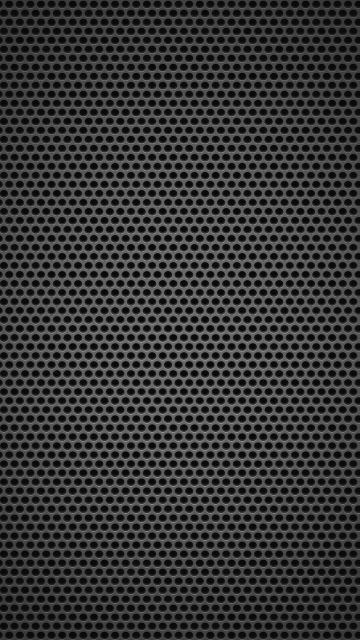
This texture is drawn by a Shadertoy shader. Its source:

```glsl
const float COLUMNS = 34.0;
const float ROWS = 71.0;
const float FIRST_HOLE = 0.87;     // centre of the first hole, in columns
const vec3 HOLE_COLOR = vec3(0.04);
const vec3 WALL_COLOR = vec3(0.17);
const vec3 METAL_EDGE = vec3(0.2);
const vec3 METAL_CENTER = vec3(0.415);

float hash(vec2 p) {
    return fract(sin(dot(p, vec2(127.1, 311.7))) * 43758.5453);
}

// Coverage of a disc with a softened edge
float disc(vec2 p, float radius, float softness) {
    return 1.0 - smoothstep(-softness, softness, length(p) - radius);
}

// Staggered cell: xy is the offset from the hole centre, zw the cell index
vec4 staggeredCell(vec2 grid, float rowStep) {
    float row = floor(grid.y);
    float x = grid.x + 0.5 - FIRST_HOLE + 0.5 * mod(row, 2.0);
    float column = floor(x);
    return vec4(x - column - 0.5, (grid.y - row - 0.5) * rowStep, column, row);
}

// Broad light with a wide bright middle and dark corners
float sheetLight(vec2 uv) {
    vec2 q = (uv - 0.5) * vec2(1.3, 1.8);
    float d = dot(q, q);
    return exp(-0.9 * d - d * d);
}

vec3 perforate(vec3 metal, vec2 p, float light, float tone, float pixel) {
    float soft = 0.6 * pixel;
    vec2 oval = p * vec2(0.93, 1.03);
    float hole = disc(oval, 0.36, soft);
    float slope = -p.y / max(length(p), 0.001);   // 1 at the lower side
    float lower = max(slope, 0.0);

    // Bright crescent under each hole, faint shade above it
    float bevel = disc(oval, 0.43, soft + 0.02) - hole;
    vec3 color = metal * (1.0 + bevel * (0.75 * lower * lower + 0.12 * min(slope, 0.0)));

    // Inner wall: shadowed at the top, catching light at the bottom
    float wallLight = mix(0.55, 1.1, light) * (0.75 + 0.5 * slope);
    color = mix(color, WALL_COLOR * wallLight * tone, hole);
    float core = disc(oval - vec2(0.0, 0.05), 0.27, soft + 0.03);
    return mix(color, HOLE_COLOR * tone, core);
}

void mainImage(out vec4 fragColor, in vec2 fragCoord) {
    vec2 uv = fragCoord / iResolution.xy;
    vec2 pitch = iResolution.xy / vec2(COLUMNS, ROWS);
    vec4 cell = staggeredCell(fragCoord / pitch, pitch.y / pitch.x);

    // Sheet shading and slight variation between holes
    float light = sheetLight(uv);
    float tone = 0.85 + 0.3 * hash(cell.zw);
    vec3 metal = mix(METAL_EDGE, METAL_CENTER, light);
    vec3 color = perforate(metal, cell.xy, light, tone, 1.0 / pitch.x);
    fragColor = vec4(color, 1.0);
}
```
